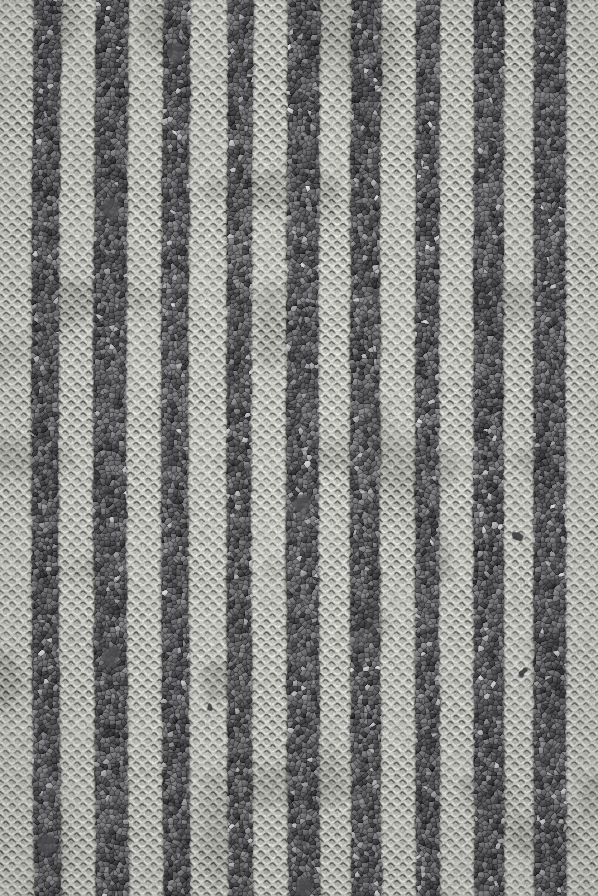
Give the GLSL for this texture, as a WebGL 1 fragment shader.

```glsl
precision highp float;
// Embossed pale paving bands between nine worn vertical strips of dark aggregate.
uniform vec2 u_resolution;

#define STRIPES 9.0
#define FIRST_CENTRE 0.080
#define PITCH 0.105
#define BOW 0.0085
#define HALF_WIDTH 0.0240
#define WIDTH_VARIATION 0.0038
#define DIAMOND 0.0198
#define STONES 125.0
#define SHADOW 0.33
#define PAINT vec3(0.770, 0.772, 0.752)
#define ASPHALT vec3(0.345, 0.345, 0.355)
#define GRIME vec3(0.20, 0.20, 0.21)

float hash(vec2 p) {
  vec3 q = fract(p.xyx * 0.1031);
  q += dot(q, q.yzx + 33.33);
  return fract((q.x + q.y) * q.z);
}

vec2 hash2(vec2 p) {
  return vec2(hash(p), hash(p + 57.3));
}

float noise(vec2 p) {
  vec2 i = floor(p), f = fract(p);
  f = f * f * (3.0 - 2.0 * f);
  return mix(mix(hash(i), hash(i + vec2(1.0, 0.0)), f.x),
             mix(hash(i + vec2(0.0, 1.0)), hash(i + 1.0), f.x), f.y);
}

// Centre line of a strip: bowed spacing and a slight bend along its length.
float stripeCentre(float i, float y) {
  float t = i / (STRIPES - 1.0);
  float bend = 0.005 * (1.0 - 0.8 * t) * sin(2.09 * y);
  return FIRST_CENTRE + i * PITCH + BOW * sin(3.1416 * t) - bend;
}

// Signed distance to the nearest strip, negative inside.
float stripeDistance(vec2 p) {
  float i = clamp(floor((p.x - FIRST_CENTRE) / PITCH + 0.5), 0.0, STRIPES - 1.0);
  float halfWidth = HALF_WIDTH + WIDTH_VARIATION * sin(1.885 * i - 0.314);
  float ragged = 0.0035 * (noise(p * 150.0) - 0.5) + 0.002 * (noise(p * 25.0) - 0.5);
  return abs(p.x - stripeCentre(i, p.y)) - halfWidth + ragged;
}

// Diamond dimples: shaded upper walls, lit lower walls.
vec3 embossedPaint(vec2 p, float px) {
  vec2 q = vec2(p.x + p.y, p.x - p.y) / DIAMOND;
  q += 0.12 * (vec2(noise(p * 60.0), noise(p * 60.0 + 9.0)) - 0.5);
  vec2 f = fract(q) - 0.5;
  float d = length(max(abs(f) - 0.16, 0.0)) + 0.16;
  float soft = 0.10 + 0.4 * px / DIAMOND;
  float wall = 1.0 - smoothstep(0.02, 0.04 + soft, abs(d - 0.34));
  float up = f.x - f.y + 0.2 * (f.x + f.y);
  float wear = 0.75 + 0.5 * noise(p * 18.0);
  float relief = 0.09 * wall * smoothstep(0.0, 0.5, -up)
               - SHADOW * wall * smoothstep(-0.1, 0.45, up)
               - 0.06 * (1.0 - smoothstep(0.2, 0.36, d));
  float grain = 0.09 * (hash(floor(p * 400.0)) - 0.5) + 0.05 * (noise(p * 130.0) - 0.5);
  float stain = 0.10 * smoothstep(0.66, 0.9, noise(p * 11.0 + 4.0));
  return PAINT + relief * wear + grain - stain;
}

// Crushed stone: cells of varied grey with dark gaps and bright flakes.
vec3 aggregate(vec2 p) {
  vec2 q = p * STONES, base = floor(q), id = base, toSeed = vec2(0.0);
  float nearest = 9.0, second = 9.0;
  for (int y = -1; y <= 1; y++) {
    for (int x = -1; x <= 1; x++) {
      vec2 cell = base + vec2(float(x), float(y));
      vec2 r = cell + hash2(cell) - q;
      float d = length(r);
      if (d < nearest) {
        second = nearest;
        nearest = d;
        id = cell;
        toSeed = r;
      } else {
        second = min(second, d);
      }
    }
  }
  float tone = 0.27 * (hash(id + 13.7) - 0.47) + 0.14 * dot(toSeed, vec2(0.5, -0.8));
  float flake = 0.30 * smoothstep(0.92, 0.99, hash(id + 91.1));
  float gap = mix(0.68, 1.05, smoothstep(0.0, 0.32, second - nearest));
  return (ASPHALT + tone + flake) * gap + 0.06 * (noise(p * 45.0) - 0.5);
}

void main() {
  vec2 p = gl_FragCoord.xy / u_resolution.x;
  float px = 1.0 / u_resolution.x;
  float height = u_resolution.y / u_resolution.x;
  float edge = stripeDistance(p);
  float wobble = 0.006 * (noise(p * 140.0) - 0.5);

  // Smooth tar patches on the strips
  vec3 stone = aggregate(p);
  for (int k = 0; k < 6; k++) {
    vec2 r = hash2(vec2(float(k) * 3.7, 21.0));
    float y = r.y * height;
    vec2 c = vec2(stripeCentre(floor(r.x * STRIPES), y), y);
    float d = length((p - c) * vec2(1.0, 0.8)) - 0.013 + wobble;
    stone = mix(stone, ASPHALT * 0.92, 0.75 * (1.0 - smoothstep(-0.002, 0.003, d)));
  }

  // Strips set into the paint, with a thin shadow along the joint
  vec3 paint = embossedPaint(p, px) - 0.12 * (1.0 - smoothstep(0.0, 0.005, edge));
  vec3 color = mix(stone, paint, smoothstep(-px, px, edge));

  // Scattered dark debris
  for (int k = 0; k < 8; k++) {
    vec2 r = hash2(vec2(float(k) * 5.3, 47.0));
    float size = 0.003 + 0.005 * hash(r * 83.0);
    float d = length(p - r * vec2(1.0, height)) - size + 1.6 * wobble;
    color = mix(color, GRIME, 0.85 * (1.0 - smoothstep(-px, px, d)));
  }

  // Gentle fall-off of light towards the corners
  vec2 v = gl_FragCoord.xy / u_resolution - vec2(0.5, 0.55);
  gl_FragColor = vec4(clamp(color * (1.03 - 0.2 * dot(v, v)), 0.0, 1.0), 1.0);
}
```
